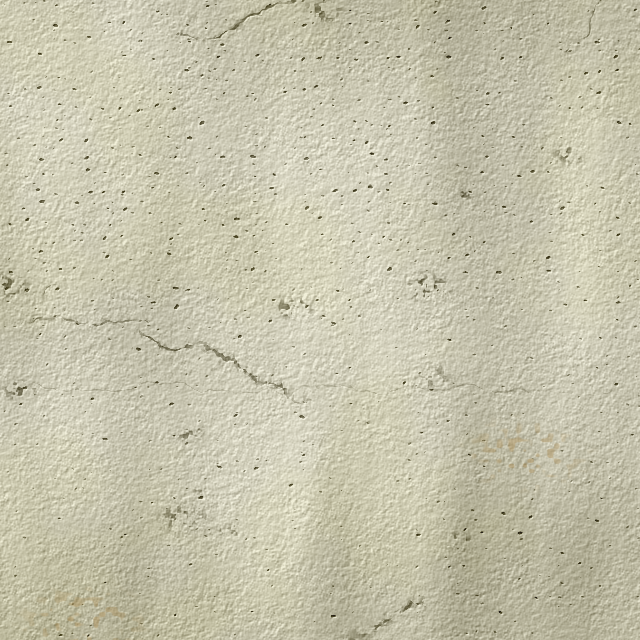
Write a three.js fragment shader that draws this texture.

```glsl
varying vec2 vUv;

#define LIGHT_PLASTER vec3(0.86, 0.85, 0.775)
#define DARK_PLASTER vec3(0.58, 0.565, 0.472)
#define OCHRE vec3(0.66, 0.54, 0.32)
#define BRIGHTNESS 0.765
#define GRAIN_SCALE 195.0
#define GRAIN_CONTRAST 1.1
#define DAMAGE_DEPTH 0.38
#define DAMAGE_SHADOW 1.4
#define CRACK_WANDER 0.04
#define TO_LIGHT vec2(-0.0016, 0.0019)
#define CHIP_COUNT 14

float hash(vec2 p) {
  vec3 q = fract(p.xyx * 0.1031);
  q += dot(q, q.yzx + 33.33);
  return fract((q.x + q.y) * q.z);
}

float noise(vec2 p) {
  vec2 i = floor(p), f = fract(p);
  f = f * f * (3.0 - 2.0 * f);
  return mix(mix(hash(i), hash(i + vec2(1.0, 0.0)), f.x),
             mix(hash(i + vec2(0.0, 1.0)), hash(i + 1.0), f.x), f.y);
}

mat2 turn(float a) {
  return mat2(cos(a), sin(a), -sin(a), cos(a));
}

float fbm(vec2 p) {
  float sum = 0.0, gain = 0.53;
  for (int i = 0; i < 4; i++) {
    sum += gain * noise(p);
    p = turn(0.64) * p * 2.0 + 19.7;
    gain *= 0.5;
  }
  return sum;
}

// Fine sandy surface
float grain(vec2 p) {
  vec2 q = turn(0.4) * p * GRAIN_SCALE + 50.0;
  return 0.55 * noise(q) + 0.4 * noise(turn(0.9) * q * 1.9 + 400.0) + 0.35 * noise(q * 0.45 + 90.0);
}

// One slanted air hole at most per cell
float pits(vec2 p, float cells, float radius, float density) {
  vec2 g = p * cells + 5.0, id = floor(g);
  vec2 centre = 0.25 + 0.5 * vec2(hash(id), hash(id + 17.3));
  vec2 d = turn(0.5 - 1.3 * hash(id + 29.1)) * (fract(g) - centre) / cells;
  float r = radius * mix(0.4, 1.0, hash(id + 41.7)) * (0.7 + 0.6 * noise(p * 330.0));
  float hole = 1.0 - smoothstep(r - 0.0007, r + 0.0008, length(d * vec2(0.75, 1.4)));
  return hole * step(hash(id + 83.1), density);
}

// Ragged broken line with crumbs beside it; p is already warped
float crack(vec2 p, vec2 a, vec2 b, float width) {
  vec2 ab = b - a;
  float t = clamp(dot(p - a, ab) / dot(ab, ab), 0.0, 1.0);
  float w = width * (0.25 + noise(p * 70.0)) * (0.4 + 2.4 * t * (1.0 - t));
  float away = length(p - a - ab * t) + 1.8 * width * (noise(p * 200.0) - 0.5);
  float line = 1.0 - smoothstep(w * 0.3, w + 0.001, away);
  line *= smoothstep(0.12, 0.45, noise(p * 42.0 + 9.0));
  float crumbs = smoothstep(0.56, 0.76, noise(p * 180.0 + 33.0));
  return max(line, 0.6 * crumbs * (1.0 - smoothstep(0.0, 4.0 * width, away)));
}

float cracks(vec2 p) {
  p += CRACK_WANDER * (vec2(fbm(p * 22.0), fbm(p * 22.0 + 70.0)) - 0.5);
  float deep = crack(p, vec2(0.21, 0.472), vec2(0.31, 0.456), 0.0024);
  deep = max(deep, crack(p, vec2(0.29, 0.462), vec2(0.48, 0.375), 0.0034));
  deep = max(deep, crack(p, vec2(0.33, 0.937), vec2(0.46, 1.01), 0.0026));
  deep = max(deep, crack(p, vec2(0.51, -0.01), vec2(0.66, 0.06), 0.0036));
  float faint = crack(p, vec2(0.03, 0.5), vec2(0.23, 0.49), 0.0016);
  faint = max(faint, crack(p, vec2(0.28, 0.945), vec2(0.34, 0.937), 0.002));
  faint = max(faint, crack(p, vec2(0.94, 1.01), vec2(0.89, 0.91), 0.0013));
  faint = max(faint, crack(p, vec2(0.065, 0.535), vec2(0.09, 0.565), 0.0014));
  float hairline = crack(p, vec2(0.05, 0.395), vec2(0.95, 0.385), 0.0011);
  return max(0.75 * deep, max(0.5 * faint, 0.25 * hairline));
}

// Crumbled patches
float chips(vec2 p) {
  float crumbs = smoothstep(0.48, 0.68, 0.6 * noise(p * 125.0) + 0.4 * noise(p * 270.0));
  float area = 0.0;
  for (int i = 0; i < CHIP_COUNT; i++) {
    vec2 id = vec2(float(i) * 3.0 + 11.0, 27.0);
    vec2 centre = vec2(hash(id), hash(id + 61.0));
    float r = mix(0.012, 0.042, hash(id + 97.0));
    float patchy = 1.0 - smoothstep(0.2, 1.0, length((p - centre) * vec2(0.8, 1.3)) / r);
    area = max(area, patchy * mix(0.3, 1.0, hash(id + 139.0)));
  }
  return 0.95 * crumbs * area;
}

float damage(vec2 p) {
  float upper = smoothstep(0.35, 0.7, p.y) * (1.0 - 0.5 * smoothstep(0.6, 0.9, p.x));
  float holes = pits(p, 39.0, 0.0032, mix(0.06, 0.32, upper));
  holes = max(holes, 0.65 * pits(p + 0.37, 67.0, 0.0019, mix(0.1, 0.2, upper)));
  return max(holes, max(cracks(p), chips(p)));
}

float stain(vec2 p, vec2 centre, float radius) {
  return 1.0 - smoothstep(0.2, 1.0, length((p - centre) * vec2(0.8, 1.4)) / radius);
}

void main() {
  vec2 p = vUv;

  // Broad weathering: clouds, vertical streaks, dirty lower and upper edges
  float clouds = fbm(p * 4.0 + 3.0) - 0.5;
  float streaks = fbm(p * vec2(11.0, 1.6) + 31.0) - 0.5;
  float dirt = 0.27 * (1.0 - smoothstep(0.0, 0.36, p.y + 0.3 * streaks));
  dirt += 0.22 * smoothstep(0.76, 1.02, p.y + 0.3 * clouds) * smoothstep(0.15, 0.5, p.x);
  float tone = BRIGHTNESS + 0.36 * clouds + 0.45 * streaks - dirt;

  // Side-lit relief and shadowed hollows
  float hollow = damage(p);
  float relief = (grain(p) - grain(p + TO_LIGHT)) * mix(0.7, 1.3, noise(p * 28.0));
  relief -= DAMAGE_DEPTH * (hollow - damage(p + TO_LIGHT));
  tone += GRAIN_CONTRAST * relief - DAMAGE_SHADOW * hollow;
  vec3 colour = mix(DARK_PLASTER, LIGHT_PLASTER, min(tone, 1.3));

  // Olive tint and ochre flecks
  colour.b -= 0.02 * smoothstep(0.48, 0.7, fbm(p * 5.0 + 83.0)) + 0.04 * dirt;
  float flecks = smoothstep(0.58, 0.8, noise(p * vec2(100.0, 125.0) + 7.0));
  float stained = max(stain(p, vec2(0.82, 0.29), 0.1), stain(p, vec2(0.13, 0.03), 0.1));
  colour = mix(colour, OCHRE, 0.45 * flecks * stained);

  gl_FragColor = vec4(max(colour, 0.1), 1.0);
}
```
